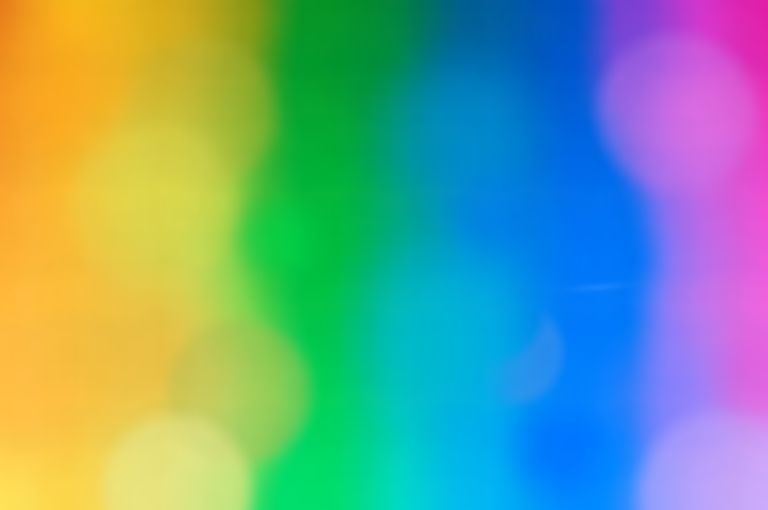
Reproduce this background procedurally as a WebGL 1 fragment shader.

```glsl
precision highp float;

uniform vec2 u_resolution;

#define ASPECT 1.506
#define WARP 0.004
#define LEAF_EDGE 0.372
#define LEAF_BULGE 0.03
#define VIOLET_EDGE 0.770
#define VIOLET_BULGE 0.065
#define GLOW_CORE 0.1
#define DISC_CORE 0.7
#define MOTTLE 0.006
#define CRESCENT_ALPHA 0.6
#define STREAK_ALPHA 0.25

// Vertical blend of one band from its low, middle and top colours
vec3 band(vec3 top, vec3 mid, vec3 low, float y) {
  vec3 lower = mix(low, mid, smoothstep(-0.05, 0.55, y));
  return mix(lower, top, smoothstep(0.45, 1.05, y));
}

// Soft disc; centre in canvas fractions, radius in canvas heights
float disc(vec2 uv, vec2 centre, float radius, float core) {
  vec2 d = (uv - centre) * vec2(ASPECT, 1.0);
  return 1.0 - smoothstep(core * radius, radius, length(d));
}

vec3 glow(vec3 base, vec2 uv, vec2 centre, float radius, vec3 tint, float alpha) {
  return mix(base, tint, alpha * disc(uv, centre, radius, GLOW_CORE));
}

vec3 bokeh(vec3 base, vec2 uv, vec2 centre, float radius, vec3 tint, float alpha) {
  return mix(base, tint, alpha * disc(uv, centre, radius, DISC_CORE));
}

// Layered sines, used to bend the bands and to mottle the light
vec2 ripple(vec2 p) {
  vec2 sum = vec2(0.0);
  float amplitude = 1.0;
  for (int i = 0; i < 4; i++) {
    sum += amplitude * sin(p.yx + vec2(1.3, 4.1) * float(i) + sum.yx);
    p *= 1.8;
    amplitude *= 0.6;
  }
  return sum;
}

vec3 spectrum(vec2 uv) {
  float x = uv.x;
  float y = uv.y;

  vec3 orange = band(vec3(0.88, 0.43, 0.10), vec3(1.00, 0.69, 0.20), vec3(1.00, 0.90, 0.36), y);
  vec3 gold   = band(vec3(0.97, 0.73, 0.10), vec3(0.98, 0.74, 0.22), vec3(0.98, 0.84, 0.30), y);
  vec3 lime   = band(vec3(0.82, 0.66, 0.10), vec3(0.76, 0.85, 0.34), vec3(0.87, 0.90, 0.52), y);
  vec3 leaf   = band(vec3(0.50, 0.58, 0.08), vec3(0.40, 0.82, 0.28), vec3(0.52, 0.88, 0.42), y);
  vec3 green  = band(vec3(0.02, 0.57, 0.14), vec3(0.00, 0.74, 0.24), vec3(0.00, 0.87, 0.42), y);
  vec3 teal   = band(vec3(0.00, 0.48, 0.25), vec3(0.00, 0.65, 0.60), vec3(0.00, 0.85, 0.80), y);
  vec3 azure  = band(vec3(0.00, 0.36, 0.58), vec3(0.00, 0.58, 0.87), vec3(0.00, 0.73, 0.94), y);
  vec3 blue   = band(vec3(0.00, 0.31, 0.76), vec3(0.00, 0.46, 0.97), vec3(0.00, 0.54, 1.00), y);
  vec3 violet = band(vec3(0.48, 0.25, 0.83), vec3(0.42, 0.48, 0.98), vec3(0.35, 0.57, 1.00), y);
  vec3 orchid = band(vec3(0.84, 0.20, 0.79), vec3(0.75, 0.43, 0.91), vec3(0.70, 0.62, 0.98), y);
  vec3 pink   = band(vec3(0.88, 0.10, 0.63), vec3(0.97, 0.33, 0.84), vec3(0.82, 0.68, 0.98), y);

  // The two sharper borders shift with height
  float bottom = 1.0 - smoothstep(0.0, 0.2, y);
  float leafEdge = LEAF_EDGE + LEAF_BULGE * exp(-pow((y - 0.22) / 0.13, 2.0)) - 0.03 * bottom;
  float violetEdge = VIOLET_EDGE + VIOLET_BULGE * (1.0 - smoothstep(0.5, 0.9, y)) - 0.03 * bottom;
  float leafBlur = 0.05 + 0.05 * exp(-pow((y - 0.55) / 0.13, 2.0));

  vec3 c = mix(orange, gold, smoothstep(-0.03, 0.10, x));
  c = mix(c, lime, smoothstep(0.08, 0.26, x));
  c = mix(c, leaf, smoothstep(leafEdge - 0.15, leafEdge - 0.02, x));
  c = mix(c, green, smoothstep(leafEdge - leafBlur, leafEdge + 0.025, x));
  c = mix(c, teal, smoothstep(0.42, 0.55, x));
  c = mix(c, azure, smoothstep(0.51, 0.62, x));
  c = mix(c, blue, smoothstep(0.61, 0.76, x));
  c = mix(c, violet, smoothstep(violetEdge - 0.025, violetEdge + 0.045, x));
  c = mix(c, orchid, smoothstep(0.82, 0.93, x));
  return mix(c, pink, smoothstep(0.90, 1.02, x));
}

void main() {
  vec2 uv = gl_FragCoord.xy / u_resolution;
  vec3 c = spectrum(uv + WARP * ripple(uv * 9.0));

  // Warm light on the left
  c = glow(c, uv, vec2(0.06, 0.82), 0.24, vec3(0.98, 0.62, 0.12), 0.55);
  c = glow(c, uv, vec2(0.02, 0.25), 0.24, vec3(1.00, 0.72, 0.26), 0.70);
  c = glow(c, uv, vec2(0.18, 0.31), 0.26, vec3(0.94, 0.73, 0.24), 0.75);
  c = bokeh(c, uv, vec2(0.263, 0.78), 0.17, vec3(0.74, 0.71, 0.24), 0.30);
  c = glow(c, uv, vec2(0.20, 0.63), 0.22, vec3(0.86, 0.86, 0.30), 0.55);
  c = bokeh(c, uv, vec2(0.20, 0.59), 0.19, vec3(0.89, 0.85, 0.32), 0.22);
  c = bokeh(c, uv, vec2(0.31, 0.23), 0.165, vec3(0.67, 0.73, 0.32), 0.40);
  c = bokeh(c, uv, vec2(0.23, 0.04), 0.17, vec3(0.91, 0.90, 0.53), 0.60);

  // Green and blue pools in the centre
  c = glow(c, uv, vec2(0.365, 0.53), 0.11, vec3(0.00, 0.84, 0.28), 0.60);
  c = glow(c, uv, vec2(0.47, 0.90), 0.15, vec3(0.00, 0.58, 0.20), 0.45);
  c = glow(c, uv, vec2(0.60, 0.74), 0.22, vec3(0.00, 0.58, 0.84), 0.55);
  c = glow(c, uv, vec2(0.57, 0.34), 0.25, vec3(0.00, 0.74, 0.84), 0.65);
  c = glow(c, uv, vec2(0.65, 0.58), 0.13, vec3(0.00, 0.45, 0.93), 0.45);
  c = glow(c, uv, vec2(0.73, 0.12), 0.14, vec3(0.00, 0.43, 1.00), 0.65);

  // Pale discs on the right
  c = bokeh(c, uv, vec2(0.88, 0.78), 0.18, vec3(0.80, 0.50, 0.92), 0.35);
  c = glow(c, uv, vec2(0.91, 0.76), 0.18, vec3(0.90, 0.46, 0.89), 0.50);
  c = glow(c, uv, vec2(0.88, 0.22), 0.19, vec3(0.50, 0.48, 0.99), 0.55);
  c = glow(c, uv, vec2(1.00, 0.26), 0.16, vec3(0.88, 0.32, 0.85), 0.60);
  c = bokeh(c, uv, vec2(0.94, 0.03), 0.19, vec3(0.77, 0.67, 0.98), 0.45);

  // Crescent reflection and thin streak
  float crescent = disc(uv, vec2(0.668, 0.308), 0.115, 0.7)
                 * (1.0 - disc(uv, vec2(0.640, 0.395), 0.12, 0.7))
                 * smoothstep(0.615, 0.69, uv.x);
  c = mix(c, vec3(0.26, 0.57, 0.93), CRESCENT_ALPHA * crescent);
  vec2 along = uv - vec2(0.78, 0.437);
  along.y -= 0.12 * along.x;
  float streak = exp(-dot(along / vec2(0.035, 0.007), along / vec2(0.035, 0.007)));
  c = mix(c, vec3(0.35, 0.65, 1.0), STREAK_ALPHA * streak);

  // Faint mottling
  vec2 grain = ripple(uv * vec2(ASPECT, 1.0) * 34.0);
  c += MOTTLE * vec3(grain.x, 0.5 * (grain.x + grain.y), grain.y);

  gl_FragColor = vec4(clamp(c, 0.0, 1.0), 1.0);
}
```
